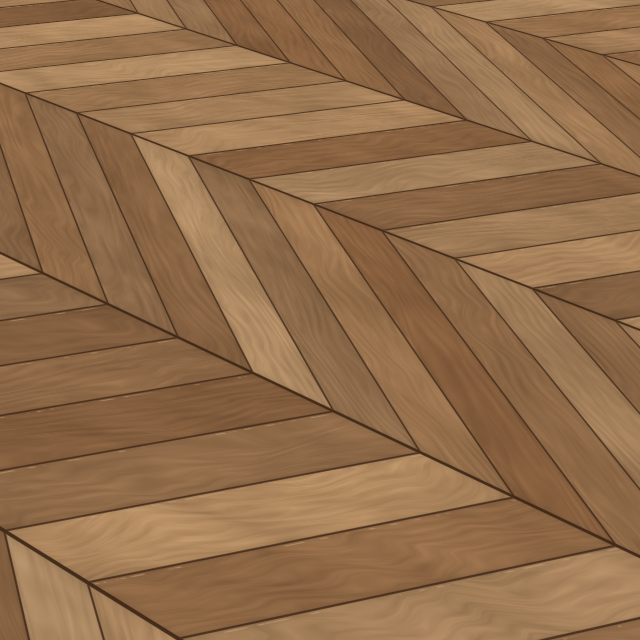
Reproduce this texture procedurally as a three.js fragment shader.

```glsl
// Chevron parquet floor of brown oak planks, seen in perspective.
#define SLANT 6.83          // plank pitches a chevron shifts over two columns
#define GAP 0.015           // half width of the gap between planks, in pitches
#define SEAM 0.0058         // half width of the seam between columns, in columns
#define SOFT 0.0012         // edge smoothing, in canvas units
#define GRAIN 0.055         // strength of the streaks
#define MOTTLE 0.075        // strength of the cloudy patches
#define DARK_OAK vec3(0.505, 0.362, 0.240)
#define LIGHT_OAK vec3(0.685, 0.540, 0.385)
#define GAP_COLOR vec3(0.240, 0.150, 0.085)
#define GLINT_COLOR vec3(0.780, 0.650, 0.490)

varying vec2 vUv;

float hash(vec2 p) {
  return fract(sin(dot(p, vec2(127.1, 311.7))) * 4375.85);
}

// Layered, mutually warped sines, about -1 to 1.
float waves(vec2 p) {
  float sum = 0.0, amp = 0.6;
  for (int i = 0; i < 4; i++) {
    p = mat2(0.8, 0.6, -0.6, 0.8) * p * 1.5 + 1.7;
    p += 0.7 * sin(p.yx);
    sum += amp * sin(p.x) * cos(p.y);
    amp *= 0.7;
  }
  return sum;
}

// Coverage of a line from the distance to it, both in canvas units.
float stroke(float dist, float halfWidth) {
  return 1.0 - smoothstep(halfWidth - SOFT, halfWidth + SOFT, dist);
}

void main() {
  // Floor axes in homogeneous canvas space: across columns, along seams, origin
  vec3 across = vec3(0.0919, -0.4486, -0.2258);
  vec3 along = vec3(0.0773, -0.0525, -0.0261);
  vec3 origin = vec3(0.0391, 0.8548, 1.0);

  // Project the canvas point back onto the floor
  vec3 rowU = cross(along, origin);
  vec3 rowS = cross(origin, across);
  vec3 rowW = cross(across, along);
  vec3 point = vec3(vUv, 1.0);
  float w = dot(rowW, point);
  float u = dot(rowU, point) / w;
  float s = dot(rowS, point) / w;
  vec2 gradU = (rowU.xy - u * rowW.xy) / w;
  vec2 gradS = (rowS.xy - s * rowW.xy) / w;

  // Chevron layout: every other column slants the opposite way
  float column = floor(u);
  float f = u - column;
  float odd = mod(column, 2.0);
  float n = s + SLANT * (floor(column * 0.5) + odd * f);
  float plank = floor(n);
  float t = n - plank;
  float rateU = length(gradU);
  float rateN = length(gradS + odd * SLANT * gradU);

  // Tone of each plank
  vec2 id = vec2(column, plank);
  float tone = hash(id + 3.0);
  float warmth = hash(id + 17.0) - 0.5;
  vec3 color = mix(DARK_OAK, LIGHT_OAK, mix(tone, smoothstep(0.0, 1.0, tone), 0.6));
  color += warmth * vec3(0.018, -0.004, -0.016);

  // Wood figure: bending rings, fine streaks and cloudy patches
  vec2 wood = vec2(f * SLANT, t) + 40.0 * vec2(hash(id + 5.0), hash(id + 9.0));
  float bend = waves(wood * vec2(0.45, 0.9));
  float rings = sin(wood.y * 38.0 + bend * 11.0 + 2.0 * sin(wood.x * 1.3));
  float streaks = waves(vec2(wood.x * 1.8, wood.y * 17.0 + bend * 5.0));
  float patches = waves(wood * vec2(0.7, 1.1) + 8.0);
  float detail = 1.0 - smoothstep(0.03, 0.16, rateN * 0.002);
  float shade = MOTTLE * patches + GRAIN * detail * (0.35 * rings + streaks);
  color *= 1.0 + shade * vec3(1.0, 1.1, 1.25);

  // Soft shadow beside the joints
  float edge = min(t, 1.0 - t);
  float side = min(f, 1.0 - f);
  color *= 1.0 - 0.12 * exp(-edge * 28.0) - 0.12 * exp(-side * 90.0);

  // Broken glints on the worn plank edge
  float worn = smoothstep(0.0, 0.6, waves(vec2(f * 34.0, n * 2.0)));
  float glint = stroke(abs(t - 0.045) / rateN, 0.009 / rateN);
  color = mix(color, GLINT_COLOR, 0.55 * worn * glint * (0.4 + 0.6 * odd));

  // Dark gaps between planks and along the column seams
  float gap = stroke(edge / rateN, GAP / rateN);
  float seam = stroke(side / rateU, SEAM / rateU);
  color = mix(color, GAP_COLOR, max(0.8 * gap, 0.92 * seam));

  gl_FragColor = vec4(color, 1.0);
}
```
